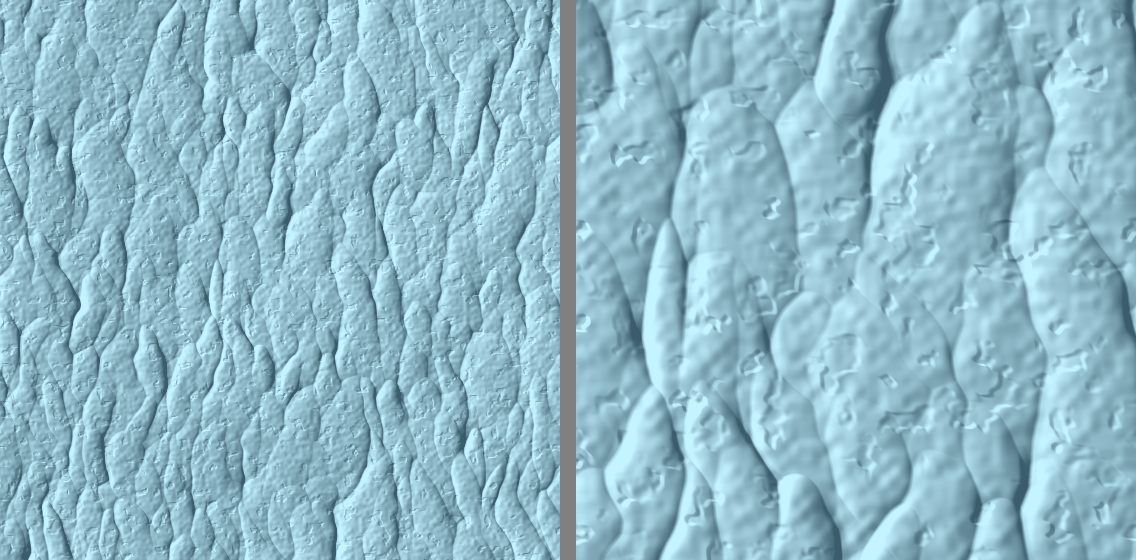
Left: the whole. Right: its middle third, enlarged.
A WebGL 2 fragment shader for this texture:

```glsl
#version 300 es
precision highp float;

uniform vec2 u_resolution;
out vec4 fragColor;

const vec3 DEEP_COLOR = vec3(0.31, 0.45, 0.51);
const vec3 LIT_COLOR = vec3(0.71, 0.89, 0.95);
const vec2 TO_LIGHT = vec2(-0.86, 0.51);
const vec2 CELL = vec2(0.074, 0.125);     // spacing of the large lobes
const float SMALL_RATIO = 0.58;           // size of small lobes against large
const float LOBE_HEIGHT = 0.0165;
const float LEAN = 0.3;                   // largest random tilt in radians
const float GRAIN_HEIGHT = 0.0021;
const float PIT_DENSITY = 88.0;
const float PIT_DEPTH = 0.0019;
const float SAMPLE_STEP = 0.0015;
const float SHADOW_REACH = 0.011;
const float BASE_TONE = 0.66;
const float RELIEF_CONTRAST = 0.8;
const float SHADOW_STRENGTH = 0.36;
const float CREASE_STRENGTH = 0.2;

float hash(vec2 p) {
    return fract(sin(dot(p, vec2(127.1, 311.7))) * 43758.5453);
}

vec2 hash2(vec2 p) {
    return vec2(hash(p), hash(p + 57.3));
}

float noise(vec2 p) {
    vec2 i = floor(p), f = fract(p);
    f = f * f * (3.0 - 2.0 * f);
    float low = mix(hash(i), hash(i + vec2(1, 0)), f.x);
    float high = mix(hash(i + vec2(0, 1)), hash(i + vec2(1, 1)), f.x);
    return mix(low, high, f.y);
}

vec2 warp(vec2 p) {
    vec2 broad = vec2(noise(p * 11.0), noise(p * 11.0 + 31.0)) - 0.5;
    vec2 fine = vec2(noise(p * 42.0 + 7.0), noise(p * 42.0 + 71.0)) - 0.5;
    return p + broad * 0.034 + fine * 0.009;
}

// Highest of the overlapping lobes, each raised at its upper end
float lobes(vec2 p, float ratio, float seed) {
    vec2 cell = CELL * ratio;
    vec2 home = floor(p / cell);
    float top = -1.0;
    for (int y = -2; y <= 2; y++) {
        for (int x = -2; x <= 2; x++) {
            vec2 id = home + vec2(x, y);
            vec2 place = hash2(id + seed);
            vec2 shape = hash2(id + seed + 13.7);
            float lift = hash(id + seed + 29.1);
            float angle = (hash(id + seed + 41.9) - 0.5) * 2.0 * LEAN;
            float c = cos(angle), s = sin(angle);
            vec2 q = p - (id + 0.1 + 0.8 * place) * cell;
            q = vec2(c * q.x + s * q.y, c * q.y - s * q.x);
            q /= cell * mix(vec2(0.5, 0.72), vec2(0.76, 1.12), shape);
            float halfWidth = 1.0 - 0.2 * clamp(q.y, -1.2, 1.2);
            float r2 = q.x * q.x / (halfWidth * halfWidth) + q.y * q.y;
            top = max(top, 1.0 + 0.8 * lift + 0.5 * q.y - pow(r2, 1.6));
        }
    }
    return top;
}

float relief(vec2 p) {
    vec2 w = warp(p);
    float large = lobes(w, 1.0, 3.0);
    float patches = noise(p * 6.0 + 19.0) - 0.5;
    float small = lobes(w, SMALL_RATIO, 91.0) * 0.75 + 0.35 + 0.9 * patches;
    return LOBE_HEIGHT * max(large, small);
}

// Uneven dents where a noise field peaks
float pits(vec2 p) {
    return smoothstep(0.66, 0.9, noise(p * PIT_DENSITY + 0.7 * noise(p * 210.0)));
}

float surface(vec2 p) {
    float grain = noise(p * 150.0) + noise(p * 72.0 + 11.0) - 1.0;
    return relief(p) + GRAIN_HEIGHT * grain - PIT_DEPTH * pits(p);
}

void main() {
    vec2 p = gl_FragCoord.xy / min(u_resolution.x, u_resolution.y);

    // Slope facing the light
    vec2 offset = TO_LIGHT * SAMPLE_STEP;
    float slope = (surface(p - offset) - surface(p + offset)) / (2.0 * SAMPLE_STEP);
    float tone = BASE_TONE + RELIEF_CONTRAST * tanh(slope);

    // Soft shadow cast by higher lobes, and dark valleys between them
    float here = relief(p);
    float toward = relief(p + TO_LIGHT * SHADOW_REACH) - here;
    float away = relief(p - TO_LIGHT * SHADOW_REACH) - here;
    tone -= SHADOW_STRENGTH * smoothstep(0.001, 0.013, toward);
    tone -= CREASE_STRENGTH * smoothstep(0.001, 0.009, toward + away);

    // Broad uneven tint
    tone += 0.14 * (noise(p * 5.0 + 3.0) - 0.5);
    fragColor = vec4(mix(DEEP_COLOR, LIT_COLOR, clamp(tone, -0.2, 1.15)), 1.0);
}
```
